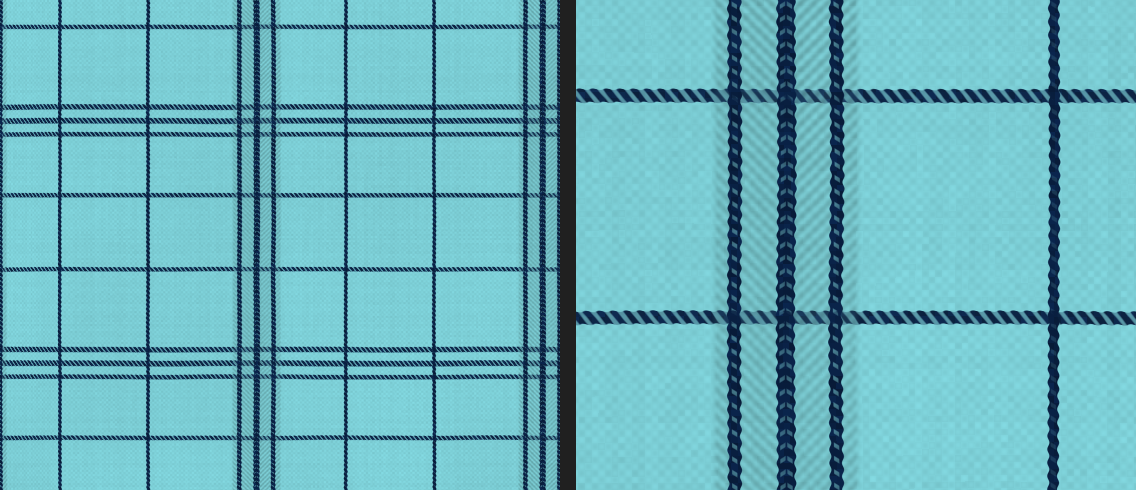
Left, the full canvas; right, a detail of the centre.
Write a Shadertoy shader that draws this texture.

```glsl
// Woven windowpane check: navy lines on an aqua cloth, two repeats each way.
// Single and triple lines are periodic distances broken up by thread beads;
// a greyer herringbone band runs under each vertical triple line.
#define REPEAT vec2(0.584, 0.4948)   // check size, in canvas heights
#define THREAD 0.0045                // spacing of the ground threads
#define BEAD 0.0091                  // length of one navy stitch
#define BAND_X 0.5238                // middle of the vertical band
#define BAND_HALF 0.049              // half width of that band
#define SEAM vec2(0.12, 0.0275)      // narrowed left column: width, shift
#define AQUA vec3(0.495, 0.822, 0.852)
#define SHADE vec3(0.40, 0.67, 0.69)
#define NAVY vec3(0.035, 0.125, 0.26)

const float TAU = 6.2831853;
// Line centres and half widths inside one repeat
const float WARP_AT[5] = float[5](0.122, 0.302, 0.4885, 0.5238, 0.558);
const float WARP_HALF[5] = float[5](0.0033, 0.0033, 0.0043, 0.0060, 0.0043);
const float WARP_GAP[5] = float[5](0.15, 0.15, 0.55, 0.45, 0.55);
const float WEFT_AT[5] = float[5](0.0551, 0.2188, 0.2470, 0.2746, 0.3988);
const float WEFT_HALF[5] = float[5](0.0044, 0.0054, 0.0058, 0.0046, 0.0045);

float hash(vec2 p) {
    return fract(sin(dot(p, vec2(127.1, 311.7))) * 43758.5453);
}

float noise(vec2 p) {
    vec2 i = floor(p), f = fract(p);
    f = f * f * (3.0 - 2.0 * f);
    return mix(mix(hash(i), hash(i + vec2(1, 0)), f.x),
               mix(hash(i + vec2(0, 1)), hash(i + vec2(1, 1)), f.x), f.y);
}

// Signed offset from the nearest repeat of a line
float offsetTo(float x, float centre, float period) {
    return mod(x - centre + 0.5 * period, period) - 0.5 * period;
}

float cover(float d, float halfWidth, float soft) {
    return 1.0 - smoothstep(halfWidth - soft, halfWidth + soft, abs(d));
}

// Vertical lines: beaded edges, with light pinholes in the heavier ones
float warpInk(vec2 p, float soft) {
    float ink = 0.0;
    for (int i = 0; i < 5; i++) {
        float d = offsetTo(p.x, WARP_AT[i], REPEAT.x);
        float wobble = 0.0007 * sin(TAU * p.y / BEAD);
        float line = cover(d + wobble, WARP_HALF[i], soft);
        float column = i == 3 ? abs(d) - 0.0024 : d;
        float hole = smoothstep(0.1, 0.9, cos(TAU * (p.y - 0.6 * column) / BEAD));
        hole *= cover(column, 0.0018, soft);
        ink = max(ink, line * (1.0 - WARP_GAP[i] * hole));
    }
    return ink;
}

// Horizontal lines: slanted stitches, sparser where they cross the band
float weftInk(vec2 p, float band, float soft) {
    float ink = 0.0;
    for (int i = 0; i < 5; i++) {
        float d = offsetTo(p.y, WEFT_AT[i], REPEAT.y);
        float row = float(i) * 0.37;
        float slant = cos(TAU * ((p.x - 0.8 * d) / BEAD + row));
        float jitter = 0.5 * (noise(vec2(p.x / BEAD * 1.7, float(i) * 7.0 + p.y / BEAD)) - 0.5);
        float stitch = smoothstep(-0.9, 0.3, slant + jitter - 0.45 * band);
        float line = cover(d + 0.0005 * slant, WEFT_HALF[i], soft);
        ink = max(ink, line * mix(0.32, 0.97, stitch) * (1.0 - 0.12 * band));
    }
    return ink;
}

void mainImage(out vec4 fragColor, in vec2 fragCoord) {
    float soft = 0.75 / iResolution.y;
    vec2 p = fragCoord / iResolution.y;
    p.y = 1.0 - p.y;

    // Slight drift of the threads, and the narrowed column at the left
    p += 0.0014 * (vec2(noise(p.yx * 9.0), noise(p * 9.0 + 31.0)) - 0.5);
    p.x -= SEAM.y * max(0.0, 1.0 - p.x / SEAM.x);

    // Plain weave ground with uneven threads
    vec2 cell = floor(p / THREAD);
    float detail = 1.0 - smoothstep(0.6, 1.2, 2.0 * soft / THREAD);
    float weave = sin(0.5 * TAU * p.x / THREAD) * sin(0.5 * TAU * p.y / THREAD);
    float grain = hash(cell) - 0.5;
    float threads = hash(vec2(cell.x, 3.0)) + hash(vec2(5.0, cell.y)) - 1.0;
    float shade = 0.10 + detail * (0.16 * weave + 0.16 * grain + 0.10 * threads);
    shade += 0.16 * (noise(p * 5.0) - 0.5);

    // Herringbone band, mirrored about its middle line
    float bandX = offsetTo(p.x, BAND_X, REPEAT.x);
    float band = cover(bandX, BAND_HALF, 0.003);
    float twill = cos(TAU * (abs(bandX) + p.y) / BEAD);
    shade += band * (0.50 + 0.34 * detail * twill);

    vec3 cloth = mix(AQUA, SHADE, shade);
    float ink = 1.0 - (1.0 - warpInk(p, soft)) * (1.0 - weftInk(p, band, soft));
    vec3 yarn = NAVY * (1.0 + 0.35 * grain);
    fragColor = vec4(mix(cloth, yarn, ink), 1.0);
}
```
